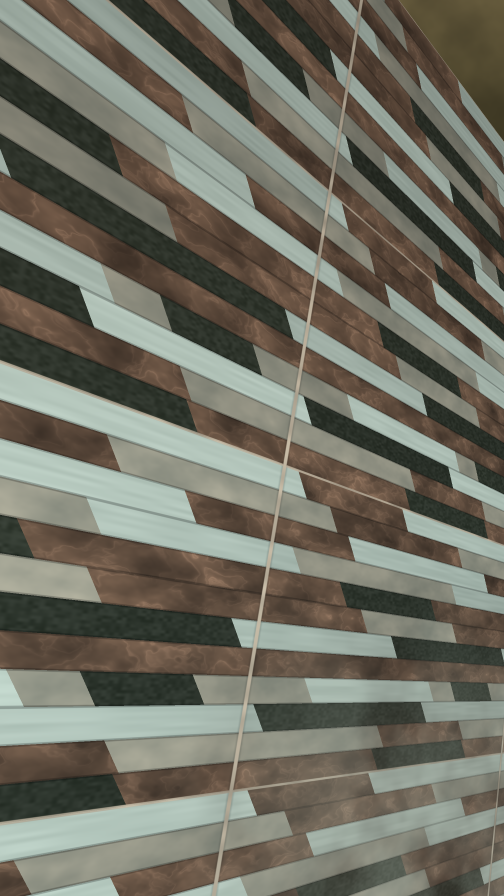
This texture is drawn by a Shadertoy shader. Its source:

```glsl
// Wall of glazed tiles with slanted strips of marble, seen obliquely in perspective.
#define STRIPS 12.0        // strips in each tile
#define SLANT 0.035        // lean of the strip ends, in tile widths
#define GROUT vec2(0.0042, 0.0036) // half widths of the tile joints
#define SEAM 0.028         // half width of the line between strips
#define WALL_TOP -2.0      // tile row where the plain wall begins
#define GRAIN 14.0         // marble features per tile
#define HAZE 0.42          // strength of the reflections
#define SAMPLES 3          // antialiasing grid side

const vec3 WHITE = vec3(0.66, 0.72, 0.68);
const vec3 TAN = vec3(0.545, 0.545, 0.49);
const vec3 BROWN = vec3(0.35, 0.275, 0.22);
const vec3 BLACK = vec3(0.175, 0.195, 0.16);
const vec3 JOINT = vec3(0.74, 0.69, 0.61);

// Start and end of the inlay in each strip
const vec2 INLAY[12] = vec2[12](
    vec2(0.054, 0.40), vec2(0.157, 0.66), vec2(0.226, 0.81), vec2(0.07, 0.65),
    vec2(0.22, 0.563), vec2(0.30, 0.673), vec2(0.42, 0.952), vec2(0.0, 0.0),
    vec2(0.157, 0.594), vec2(0.036, 0.572), vec2(0.41, 0.756), vec2(0.40, 0.78));

// Stone of the strip and of its inlay: 0 white, 1 tan, 2 brown, 3 black
const ivec2 STONES[12] = ivec2[12](
    ivec2(0, 2), ivec2(1, 2), ivec2(2, 0), ivec2(0, 1),
    ivec2(2, 3), ivec2(2, 1), ivec2(0, 3), ivec2(2, 2),
    ivec2(1, 0), ivec2(0, 3), ivec2(1, 2), ivec2(2, 3));

float hash(vec2 p) {
    vec3 q = fract(p.xyx * vec3(0.1031, 0.1030, 0.0973));
    q += dot(q, q.yzx + 33.33);
    return fract((q.x + q.y) * q.z);
}

float noise(vec2 p) {
    vec2 i = floor(p), f = fract(p);
    f = f * f * (3.0 - 2.0 * f);
    return mix(mix(hash(i), hash(i + vec2(1, 0)), f.x),
               mix(hash(i + vec2(0, 1)), hash(i + vec2(1, 1)), f.x), f.y);
}

float fbm(vec2 p) {
    float sum = 0.0, amp = 0.53;
    for (int i = 0; i < 4; i++) {
        sum += amp * noise(p);
        p = mat2(1.6, 1.2, -1.2, 1.6) * p + 7.3;
        amp *= 0.5;
    }
    return sum;
}

vec3 marble(int kind, vec2 p) {
    float cloud = fbm(p);
    if (kind == 0) return WHITE + 0.06 * (noise(p * vec2(0.8, 7.0)) - 0.5);
    if (kind == 1) return TAN * (0.84 + 0.32 * cloud) + vec3(0.03, 0.0, -0.01) * (cloud - 0.4);
    if (kind == 3) return BLACK + 0.07 * (noise(p * 9.0) - 0.5);
    float vein = pow(1.0 - abs(2.0 * fbm(p * 1.3 + 3.0 * cloud) - 1.0), 9.0);
    return BROWN * (0.55 + 0.95 * cloud) + vec3(0.15, 0.12, 0.10) * vein * cloud;
}

vec3 tiles(vec2 uv) {
    vec2 tile = floor(uv), local = uv - tile;
    float level = local.y * STRIPS;
    int strip = clamp(int(level), 0, 11);
    float across = fract(level);

    // Choose the stone of this piece
    float t = local.x - SLANT * (across - 0.5);
    bool inlaid = t > INLAY[strip].x && t < INLAY[strip].y;
    int kind = inlaid ? STONES[strip].y : STONES[strip].x;
    if (strip == 8 && t > 0.696 && t < 0.892) kind = 3;

    // Vary grain and tone from piece to piece
    float piece = hash(tile * 17.0 + vec2(float(strip), float(kind) * 5.0) + 90.0);
    vec3 col = marble(kind, uv * GRAIN + 60.0 + 20.0 * piece);
    col *= 0.94 + 0.12 * piece;

    // Fine seams, then the joints between tiles
    float seam = 1.0 - smoothstep(SEAM, SEAM * 2.0, min(across, 1.0 - across));
    col = mix(col, col * 0.76, seam);
    vec2 gap = min(local, 1.0 - local);
    vec2 joint = 1.0 - smoothstep(GROUT * 0.7, GROUT * 1.4, gap);
    col = mix(col, col * 0.7, 0.5 * (1.0 - smoothstep(GROUT.x, GROUT.x * 2.5, gap.x)));
    return mix(col, JOINT * (0.88 + 0.2 * noise(uv * 25.0 + 80.0)), max(joint.x, joint.y * 0.85));
}

vec3 scene(vec2 p) {
    // Perspective: p is measured from the top left, in canvas heights
    float depth = 1.0069 + 0.0179 * p.y - p.x;
    vec2 uv = vec2(1.567 * (p.x - 0.4036 + 0.165 * p.y),
                   1.984 * (p.y - 0.4036 - 0.365 * p.x)) / depth;
    if (uv.y < WALL_TOP) {
        vec3 plaster = mix(vec3(0.37, 0.33, 0.22), vec3(0.23, 0.21, 0.13), p.y * 6.0);
        return plaster * (0.85 + 0.3 * fbm(p * 25.0));
    }
    vec3 col = tiles(uv);

    // Cool light from the lower left, dimmer towards the far top
    col *= mix(0.88, 1.06, smoothstep(0.0, 0.6, p.y)) * (1.04 - 0.22 * p.x);
    col += vec3(-0.008, 0.004, 0.008) * smoothstep(0.2, 0.8, p.y);

    // Blurred reflections in the glaze at the lower right
    float gloss = smoothstep(0.15, 0.45, p.x) * smoothstep(0.62, 0.9, p.y);
    float smudge = fbm(p * vec2(16.0, 9.0) + 5.0);
    vec3 mirrored = mix(vec3(0.25, 0.21, 0.18), vec3(0.58, 0.60, 0.55), smoothstep(0.3, 0.68, smudge));
    return mix(col, mirrored, HAZE * gloss);
}

void mainImage(out vec4 fragColor, in vec2 fragCoord) {
    vec3 sum = vec3(0.0);
    for (int i = 0; i < SAMPLES * SAMPLES; i++) {
        vec2 jitter = (vec2(i % SAMPLES, i / SAMPLES) + 0.5) / float(SAMPLES) - 0.5;
        vec2 p = (fragCoord + jitter) / iResolution.xy;
        sum += scene(vec2(p.x * 0.5625, 1.0 - p.y));
    }
    fragColor = vec4(sum / float(SAMPLES * SAMPLES), 1.0);
}
```
